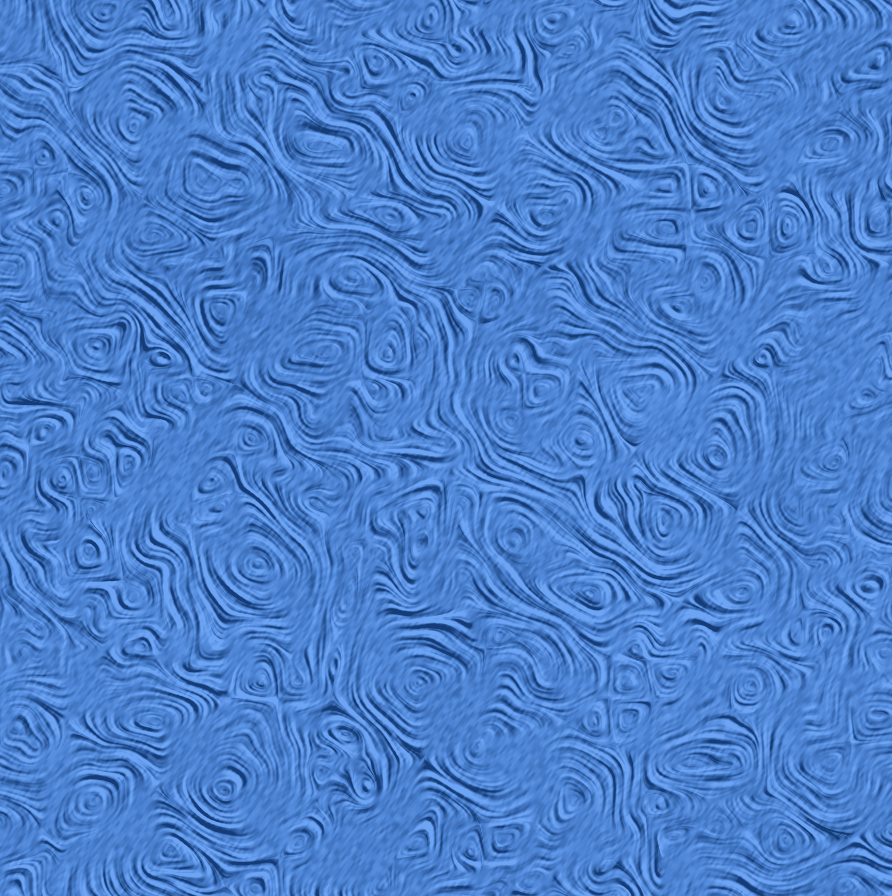
A WebGL 1 fragment shader for this texture:

```glsl
precision highp float;
// Embossed blue surface with fine swirling wrinkles.
// Noise is smeared along the contour lines of a smooth potential, and its
// slope across those lines is lit from one side to give the relief.

uniform vec2 u_resolution;

#define SWIRL_SCALE 9.5
#define WIGGLE 0.24
#define CORE_SOFTNESS 0.008
#define RIDGE_SCALE 148.0
#define FINE_SCALE 262.0
#define FINE_AMOUNT 1.1
#define STEP_LENGTH 0.0022
#define RELIEF 7.0
#define GRAIN_SCALE vec2(370.0, 140.0)
#define GRAIN_AMOUNT 1.5
#define MOTTLE_AMOUNT 0.5
#define LIGHT_DIR vec2(0.62, 0.78)

const int STEPS = 14;
const vec3 SHADOW_BLUE = vec3(0.11, 0.27, 0.51);
const vec3 BASE_BLUE = vec3(0.292, 0.505, 0.815);
const vec3 LIGHT_BLUE = vec3(0.40, 0.62, 0.93);
const mat2 TILT = mat2(0.8, 0.6, -0.6, 0.8);

float hash(vec2 p) {
  vec3 q = fract(vec3(p.xyx) * 0.1031);
  q += dot(q, q.yzx + 33.33);
  return fract((q.x + q.y) * q.z);
}

// Value noise: x holds the value, yz the gradient per cell.
vec3 noise(vec2 p) {
  vec2 cell = floor(p);
  vec2 f = p - cell;
  vec2 u = f * f * f * (f * (f * 6.0 - 15.0) + 10.0);
  vec2 du = 30.0 * f * f * (f - 1.0) * (f - 1.0);
  float a = hash(cell);
  float b = hash(cell + vec2(1.0, 0.0));
  float c = hash(cell + vec2(0.0, 1.0));
  float d = hash(cell + vec2(1.0, 1.0));
  float k = a - b - c + d;
  float value = a + (b - a) * u.x + (c - a) * u.y + k * u.x * u.y;
  return vec3(value, du * (vec2(b - a, c - a) + k * u.yx));
}

// Normal of the contour line through p, shortened at swirl cores and saddles.
vec2 contourNormal(vec2 p) {
  vec2 broad = noise(TILT * p * SWIRL_SCALE + 17.0).yz * TILT;
  vec2 small = noise(p * SWIRL_SCALE * 2.3 + 51.0).yz * 2.3;
  vec2 g = broad + WIGGLE * small;
  return g * inversesqrt(dot(g, g) + CORE_SOFTNESS);
}

// Slope of the wrinkle pattern across the contour.
float slopeAcross(vec2 p, vec2 normal) {
  vec2 ridge = noise(p * RIDGE_SCALE + 5.0).yz;
  vec2 fine = noise(TILT * p * FINE_SCALE + 211.0).yz * TILT;
  return dot(ridge + FINE_AMOUNT * fine, normal);
}

// Average slope along the contour, walking both ways from p.
float smearedSlope(vec2 p, vec2 startNormal) {
  float sum = slopeAcross(p, startNormal);
  float total = 1.0;
  for (int side = 0; side < 2; side++) {
    float way = side == 0 ? 1.0 : -1.0;
    vec2 q = p;
    vec2 n = startNormal;
    for (int i = 1; i <= STEPS; i++) {
      q += way * STEP_LENGTH * vec2(-n.y, n.x);
      n = contourNormal(q);
      float weight = 1.0 - float(i) / float(STEPS + 1);
      sum += weight * slopeAcross(q, n);
      total += weight;
    }
  }
  return sum / total;
}

void main() {
  vec2 p = gl_FragCoord.xy / u_resolution.y + 2.0;

  // Relief, deeper in some patches than in others
  vec2 normal = contourNormal(p);
  float depth = mix(0.65, 1.4, noise(p * 13.0 + 83.0).x);
  float shade = RELIEF * depth * smearedSlope(p, normal) * dot(normal, LIGHT_DIR);
  shade -= 0.05 * (min(shade * shade, 9.0) - 1.0);

  // Fine diagonal hatching and broad mottling
  shade += GRAIN_AMOUNT * (noise(TILT * p * GRAIN_SCALE).x - 0.5);
  shade += MOTTLE_AMOUNT * (noise(TILT * p * 6.0 + 31.0).x - 0.5);

  // Shadow to base to light
  vec3 color = mix(BASE_BLUE, SHADOW_BLUE, clamp(-shade / 2.8, 0.0, 1.15));
  color = mix(color, LIGHT_BLUE, clamp(shade / 1.6, 0.0, 1.25));
  gl_FragColor = vec4(color, 1.0);
}
```
